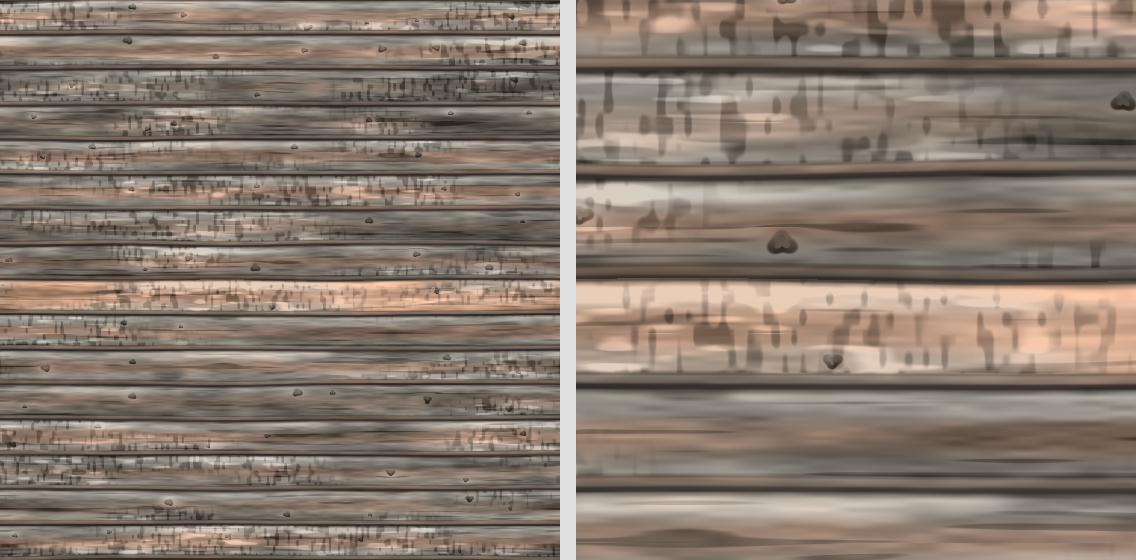
Left: the whole. Right: its middle third, enlarged.
Reproduce this texture procedurally as a three.js fragment shader.

```glsl
// Sixteen weathered horizontal boards with dark seams, pale upper edges and a lower lip.
// Wrapped, stretched noise makes grain and wear; knots scattered in cells bend the grain,
// and a dark-to-pale ramp is tinted from silver grey to warm brown.

varying vec2 vUv;

const float BOARDS = 16.0;
const float WARM_BOARD = 8.0;       // counted from the top
const float SEAM_WIDTH = 0.035;     // in board heights
const float LIP_START = 0.87;
const float KNOT_CELLS = 7.0;       // across each board
const float KNOT_CHANCE = 0.58;
const float KNOT_RADIUS = 0.0062;   // in canvas units
const float GRAIN_CONTRAST = 0.75;
const vec3 DARK_WOOD = vec3(0.28, 0.25, 0.22);
const vec3 PALE_WOOD = vec3(0.81, 0.76, 0.72);
const vec3 SEAM_COLOR = vec3(0.16, 0.14, 0.13);
const vec3 GREY_TINT = vec3(0.96, 1.00, 1.01);
const vec3 BROWN_TINT = vec3(1.08, 0.96, 0.89);
const vec3 ORANGE_TINT = vec3(1.20, 0.99, 0.85);

float hash(vec2 p) {
  vec3 q = fract(p.xyx * 0.1031);
  q += dot(q, q.yzx + 33.33);
  return fract((q.x + q.y) * q.z);
}

// Value noise that repeats after freq.x cells across the canvas.
float noise(vec2 p, vec2 freq) {
  p *= freq;
  vec2 i = floor(p);
  vec2 f = fract(p);
  f = f * f * (3.0 - 2.0 * f);
  float left = mod(i.x, freq.x);
  float right = mod(i.x + 1.0, freq.x);
  return mix(mix(hash(vec2(left, i.y)), hash(vec2(right, i.y)), f.x),
             mix(hash(vec2(left, i.y + 1.0)), hash(vec2(right, i.y + 1.0)), f.x), f.y);
}

// Knots of one board: x = dark core, y = pale halo, z = vertical grain bend.
vec3 knots(float x, float f, float board) {
  vec3 sum = vec3(0.0);
  float cell = floor(x * KNOT_CELLS);
  for (int k = -1; k <= 1; k++) {
    float c = cell + float(k);
    vec2 id = vec2(mod(c, KNOT_CELLS) + 3.0, board * 5.0 + 11.0);
    float present = step(hash(id), KNOT_CHANCE);
    float radius = KNOT_RADIUS * mix(0.5, 1.25, hash(id + 21.7));
    vec2 center = vec2((c + mix(0.1, 0.9, hash(id + 37.1))) / KNOT_CELLS,
                       mix(0.14, 0.8, hash(id + 53.9)));
    vec2 d = vec2(x - center.x, (f - center.y) / BOARDS) / radius;
    float angle = atan(d.y, d.x);
    float r = length(d * vec2(0.85, 1.1)) + 0.16 * sin(angle * 3.0 + center.x * 90.0);
    float rim = 1.0 - smoothstep(0.15, 0.45, abs(r - 0.65));
    float core = max(0.5 * (1.0 - smoothstep(0.5, 0.9, r)), rim * (0.65 + 0.35 * sin(angle)));
    float halo = exp(-d.x * d.x / 9.0 - d.y * d.y / 2.5);
    sum += present * vec3(core, halo * hash(id + 71.3), d.y * radius * halo);
  }
  return sum;
}

void main() {
  // Boards, counted downward, with slightly uneven seams
  float x = vUv.x;
  float down = (1.0 - vUv.y) * BOARDS;
  float seamId = mod(floor(down + 0.5), BOARDS);
  down += 0.07 * (noise(vec2(x, seamId * 7.3), vec2(5.0, 1.0)) - 0.5);
  float board = mod(floor(down), BOARDS);
  float f = fract(down);
  float orange = 1.0 - step(0.5, abs(board - WARM_BOARD));
  float seed = hash(vec2(board, 4.7));

  // Grain, bent around the knots
  vec3 knot = knots(x, f, board);
  vec2 p = vec2(x, f / BOARDS - 0.6 * knot.z + board * 1.37);
  p.y += 0.0025 * (noise(p, vec2(7.0, 30.0)) - 0.5);
  float grain = 0.40 * noise(p, vec2(5.0, 75.0)) + 0.34 * noise(p, vec2(14.0, 170.0))
              + 0.26 * noise(p, vec2(50.0, 330.0)) - 0.5;
  float wear = 0.65 * noise(p, vec2(6.0, 34.0)) + 0.35 * noise(p, vec2(23.0, 75.0));
  float patches = smoothstep(0.38, 0.72, noise(p + 3.1, vec2(5.0, 24.0)));

  // Light along the board: pale top edge, darker middle, worn lower half
  float topEdge = smoothstep(0.03, 0.1, f) * (1.0 - smoothstep(0.13, 0.36, f));
  float lowerBand = smoothstep(0.42, 0.62, f) * (1.0 - smoothstep(0.72, 0.88, f));
  float lip = smoothstep(LIP_START - 0.015, LIP_START + 0.015, f);
  float tone = 0.37 + 0.13 * (seed - 0.5) + 0.17 * orange + GRAIN_CONTRAST * grain;
  tone += topEdge * (0.08 + 0.42 * wear) + lowerBand * 0.25 * (wear - 0.25);
  tone += 0.36 * (wear - 0.5);

  // Pale flakes, dark cracks and short upright saw marks
  float flakes = smoothstep(0.62, 0.88, noise(p + 5.3, vec2(32.0, 190.0)));
  float cracks = smoothstep(0.73, 0.88, noise(p + 8.9, vec2(10.0, 230.0)));
  float saw = smoothstep(0.52, 0.8, noise(p + 2.7, vec2(190.0, 85.0)));
  tone += flakes * patches * 0.34 - cracks * 0.25;
  tone += patches * (0.10 - 0.32 * saw) * (1.0 - lip);
  tone += 0.32 * knot.y - 0.65 * knot.x;

  // Lip with a fine groove above it
  float groove = 1.0 - smoothstep(0.008, 0.035, abs(f - LIP_START));
  tone = mix(tone, 0.34 + 0.45 * grain, lip * 0.75) - 0.16 * groove;

  // Weathered tint
  float brown = smoothstep(0.2, 0.42, f) * (1.0 - smoothstep(0.52, 0.78, f));
  brown = clamp(brown * (0.35 + 0.8 * seed) + 0.9 * (wear - 0.5) + 0.55 * lip, 0.0, 1.0);
  vec3 tint = mix(GREY_TINT, BROWN_TINT, brown);
  tint = mix(tint, ORANGE_TINT, orange * (1.0 - lip) * (0.9 - 0.6 * patches));
  vec3 color = mix(DARK_WOOD, PALE_WOOD, clamp(tone, -0.2, 1.1)) * tint;

  // Seam shadow, varying in depth along its length
  float edge = min(f, 1.0 - f);
  float depth = mix(0.45, 1.0, noise(vec2(x, seamId * 3.7), vec2(4.0, 1.0)));
  color *= 1.0 - 0.22 * (1.0 - smoothstep(0.0, 0.1, edge));
  color = mix(color, SEAM_COLOR, depth * (1.0 - smoothstep(0.3 * SEAM_WIDTH, 1.3 * SEAM_WIDTH, edge)));
  gl_FragColor = vec4(color, 1.0);
}
```
